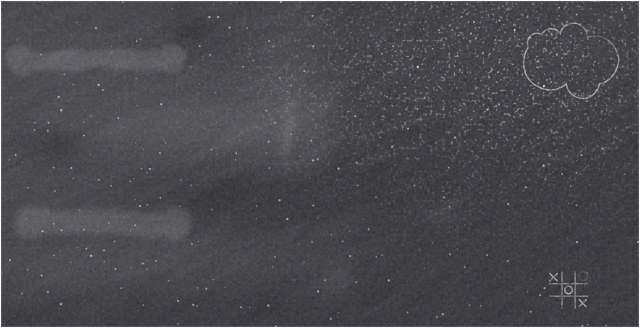
A WebGL 1 fragment shader for this texture:

```glsl
precision highp float;
// A dusty slate chalkboard with wiped smears, a chalk cloud and a small game grid.
uniform vec2 u_resolution;

const float ASPECT = 1.954;
const float BORDER = 0.0037;
const float STROKE = 0.0022;
const float BASE_LIGHT = 0.243;
const float GRAIN_AMOUNT = 0.075;
const float STREAK_AMOUNT = 0.045;
const float SPECK_CELLS = 52.0;
const vec3 SLATE_TINT = vec3(0.0, -0.003, 0.018);
const vec3 CHALK = vec3(0.83, 0.83, 0.84);
const vec3 BROWN_CHALK = vec3(0.46, 0.40, 0.39);

vec2 hash2(vec2 p) {
  vec3 q = fract(p.xyx * vec3(0.1031, 0.1030, 0.0973));
  q += dot(q, q.yzx + 33.33);
  return fract((q.xx + q.yz) * q.zy);
}

float gradientNoise(vec2 p) {
  vec2 i = floor(p), f = fract(p);
  vec2 u = f * f * f * (f * (f * 6.0 - 15.0) + 10.0);
  vec2 e = vec2(1.0, 0.0);
  float a = dot(hash2(i) * 2.0 - 1.0, f);
  float b = dot(hash2(i + e) * 2.0 - 1.0, f - e);
  float c = dot(hash2(i + e.yx) * 2.0 - 1.0, f - e.yx);
  float d = dot(hash2(i + 1.0) * 2.0 - 1.0, f - 1.0);
  return mix(mix(a, b, u.x), mix(c, d, u.x), u.y);
}

float fbm(vec2 p) {
  float sum = 0.0, amp = 0.6;
  for (int i = 0; i < 4; i++) {
    sum += amp * gradientNoise(p);
    p = p * 2.03 + 17.3;
    amp *= 0.5;
  }
  return sum;
}

float blob(vec2 p, vec2 center, vec2 radius) {
  vec2 q = (p - center) / radius;
  return exp(-dot(q, q));
}

float segment(vec2 p, vec2 a, vec2 b) {
  vec2 d = b - a;
  return length(p - a - d * clamp(dot(p - a, d) / dot(d, d), 0.0, 1.0));
}

float circle(vec2 p, vec2 center, float radius) {
  return length(p - center) - radius;
}

float line(float d, float px) {
  return 1.0 - smoothstep(STROKE - px * 0.6, STROKE + px * 0.6, abs(d));
}

// Wiped chalk bar with swollen ends
float smear(vec2 p, vec2 a, vec2 b, float radius) {
  float d = segment(p, a, b);
  d = min(d, min(length(p - a), length(p - b)) - 0.014);
  d += fbm(p * 12.0) * 0.022;
  return 1.0 - smoothstep(radius * 0.45, radius * 1.25, d);
}

float cross2(vec2 p, float size) {
  p = abs(p);
  return max(abs(p.x - p.y) * 0.707, max(p.x, p.y) - size);
}

float cloud(vec2 p) {
  float d = circle(p, vec2(1.679, 0.807), 0.081);
  d = min(d, circle(p, vec2(1.814, 0.817), 0.074));
  d = min(d, circle(p, vec2(1.779, 0.751), 0.051));
  d = min(d, circle(p, vec2(1.639, 0.870), 0.028));
  d = min(d, circle(p, vec2(1.684, 0.880), 0.033));
  return min(d, circle(p, vec2(1.751, 0.886), 0.043));
}

void main() {
  vec2 p = gl_FragCoord.xy / u_resolution * vec2(ASPECT, 1.0);
  float px = 1.0 / u_resolution.y;

  // Broad haze and dark patches
  vec2 w = p + 0.05 * vec2(fbm(p * 5.0), fbm(p * 5.0 + 40.0));
  float light = BASE_LIGHT;
  light += 0.065 * blob(w, vec2(0.20, 0.80), vec2(0.75, 0.36));
  light += 0.065 * blob(w, vec2(0.70, 0.61), vec2(0.42, 0.11)) * smoothstep(1.08, 0.97, w.x);
  light += 0.040 * blob(w, vec2(0.89, 0.72), vec2(0.13, 0.24));
  light += 0.050 * blob(w, vec2(0.885, 0.59), vec2(0.022, 0.09));
  light += 0.055 * blob(w, vec2(0.35, 0.19 + 0.06 * (w.x - 0.35)), vec2(0.70, 0.10));
  light += 0.035 * blob(w, vec2(0.12, 0.38), vec2(0.45, 0.16));
  light += 0.035 * blob(w, vec2(1.60, 0.86), vec2(0.60, 0.30));
  light += 0.035 * blob(w, vec2(1.34, 0.35), vec2(0.07, 0.03));
  light += 0.040 * blob(w, vec2(1.03, 0.15), vec2(0.06, 0.05));
  light -= 0.045 * blob(w, vec2(0.16, 0.56), vec2(0.10, 0.05));
  light -= 0.050 * blob(w, vec2(0.59, 0.89), vec2(0.07, 0.06));
  light -= 0.025 * blob(w, vec2(0.75, 0.42), vec2(0.35, 0.10));

  // Wiped bars
  float bars = smear(p, vec2(0.065, 0.815), vec2(0.525, 0.820), 0.034);
  bars = max(bars, smear(p, vec2(0.095, 0.325), vec2(0.535, 0.318), 0.043));
  light += 0.075 * bars;

  // Slanted wiping streaks and surface grain
  vec2 slant = vec2(0.88 * p.x + 0.47 * p.y, 0.88 * p.y - 0.47 * p.x);
  float streak = fbm(slant * vec2(6.0, 26.0));
  float grain = gradientNoise(p * 125.0) + 0.5 * gradientNoise(p * 61.0 + 9.0);
  float dusty = blob(p, vec2(1.55, 0.80), vec2(0.55, 0.32));
  light += STREAK_AMOUNT * streak + GRAIN_AMOUNT * grain * (0.8 + 0.5 * dusty);
  light += 0.22 * dusty * smoothstep(0.17, 0.5, grain + 0.35 * streak);

  // Scattered chalk specks
  vec2 cell = floor(p * SPECK_CELLS);
  vec2 seed = hash2(cell + 71.0);
  vec2 spot = (cell + 0.2 + 0.6 * hash2(cell + 13.0)) / SPECK_CELLS;
  float chance = 0.07 + 0.20 * max(fbm(p * 4.0 + 6.0), 0.0) + 0.06 * dusty;
  float size = mix(0.0012, 0.0032, seed.y * seed.y);
  float speck = 1.0 - smoothstep(size - px * 0.5, size + px * 0.7, length(p - spot));
  light += speck * step(seed.x, chance) * mix(0.12, 0.38, seed.y);

  vec3 color = vec3(light) + SLATE_TINT;

  // Cloud outline, worn toward the upper right
  float wear = clamp(0.80 + 1.2 * gradientNoise(p * 90.0), 0.25, 1.0);
  float faded = 1.0 - 0.65 * blob(p, vec2(1.835, 0.90), vec2(0.06, 0.07));
  float sketch = line(cloud(p) + 0.004 * gradientNoise(p * 18.0), px) * faded * 0.75;

  // Game grid with crosses and rings
  vec2 g = p - vec2(1.736, 0.116);
  vec2 a = abs(g);
  float bars2 = min(max(abs(a.x - 0.020), a.y - 0.054), max(abs(a.y - 0.019), a.x - 0.058));
  float marks = min(cross2(g - vec2(-0.046, 0.039), 0.011), cross2(g - vec2(0.043, -0.040), 0.010));
  marks = min(marks, abs(circle(g, vec2(0.0), 0.0115)));
  sketch = max(sketch, max(line(bars2, px) * 0.55, line(marks, px) * 0.75));
  color = mix(color, CHALK, sketch * wear);
  float ring = line(circle(g, vec2(0.045, 0.042), 0.013), px);
  color = mix(color, BROWN_CHALK, ring * 0.6 * wear);

  // White border
  vec2 inset = min(p, vec2(ASPECT, 1.0) - p);
  float edge = min(inset.x, inset.y);
  color = mix(vec3(0.98), color, smoothstep(BORDER - px * 0.5, BORDER + px * 0.5, edge));
  gl_FragColor = vec4(clamp(color, 0.0, 1.0), 1.0);
}
```
